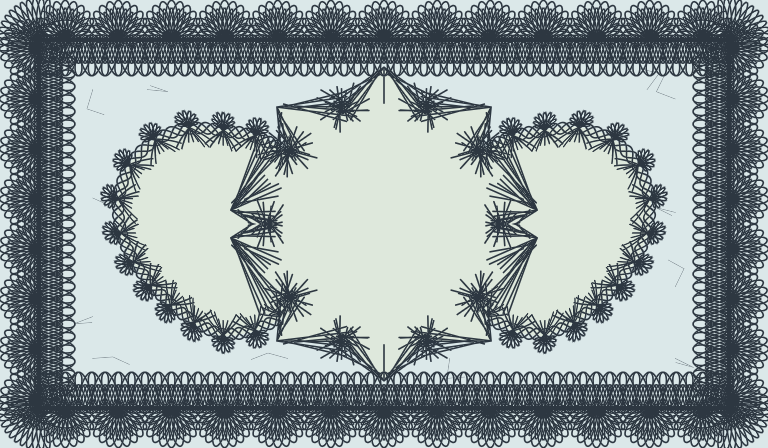
Give the GLSL for this background, as a WebGL 1 fragment shader.

```glsl
precision highp float;
// Ink lace on pale paper: a looped border around two egg-shaped lobes and a star.
// Mirrored coordinates carry ellipse petals, sine weaves and bursts of strokes;
// the least distance to any stroke gives the ink. Canvas height is one unit.
uniform vec2 u_resolution;

#define PAPER vec3(0.857, 0.908, 0.914)
#define PANEL vec3(0.870, 0.910, 0.861)
#define INK vec3(0.175, 0.215, 0.255)
#define STROKE 0.0018
#define RAIL vec2(0.770, 0.411)
#define TOP_PITCH 0.1186
#define SIDE_PITCH 0.1116
#define LOBE_CENTER vec2(0.359, -0.020)
#define LOBE_RADIUS 0.230
#define LOBE_MOTIFS 20.0
#define TAU 6.28318

float hash(float n) { return fract(sin(n * 12.9898) * 43758.5453); }
float cross2(vec2 a, vec2 b) { return a.x * b.y - a.y * b.x; }
vec2 heading(float a) { return vec2(sin(a), cos(a)); }

float segment(vec2 p, vec2 a, vec2 b) {
  vec2 e = b - a;
  return length(p - a - e * clamp(dot(p - a, e) / dot(e, e), 0.0, 1.0));
}

// Outline of an ellipse rooted at the origin, tilted from the y axis
float petal(vec2 p, float tilt, float len, float halfWidth) {
  vec2 d = heading(tilt), r = vec2(halfWidth, 0.5 * len);
  vec2 q = vec2(cross2(p, d), dot(p, d) - r.y);
  float k = length(q / r);
  return abs(k * (k - 1.0)) / max(length(q / (r * r)), 0.001);
}

float wave(float s, float h, float height, float freq, float phase) {
  float slope = height * freq * cos(freq * s + phase);
  return abs(h - height * sin(freq * s + phase)) / sqrt(1.0 + slope * slope);
}

// Border strip: s runs along the rail, h points outward
float lace(float s, float h, float pitch, float offset, float last, float end) {
  if (abs(h) > 0.1) return 1.0;
  float d = max(abs(h) - 0.003, s - end);
  for (float i = 0.0; i < 8.0; i++)
    d = min(d, max(wave(s, h + 0.021, 0.031, 2.0 * TAU / pitch, i * TAU / 8.0), s - end));
  float cell = floor(s / pitch - offset + 0.5);
  for (float k = -1.0; k < 2.0; k++) {
    vec2 m = vec2(s - (min(cell + k, last) + offset) * pitch, h);
    for (float i = -6.0; i < 7.0; i++) {
      float len = 0.088 - 0.0007 * i * i;
      d = min(d, petal(m, i * 0.235, len, 0.0135));
      d = min(d, petal(m, i * 0.235, 0.8 * len, 0.006));
    }
    for (float i = -4.0; i < 4.0; i++) {
      float lean = mod(i, 2.0) < 0.5 ? 0.28 : -0.28;
      vec2 arch = vec2(m.x - (i + 0.5) * pitch / 8.0, -h);
      d = min(d, petal(arch, lean, 0.083, 0.015));
    }
  }
  return d;
}

// Small rosettes outside and a hedge of thorns inside the lobe outline
float thornLace(float angle, float radius, float h) {
  if (abs(h) > 0.08) return 1.0;
  float turn = TAU / LOBE_MOTIFS, d = 1.0;
  for (float i = 0.0; i < 4.0; i++)
    d = min(d, wave(angle * radius, h + 0.003, 0.013, LOBE_MOTIFS / radius, i * 1.57));
  float a = mod(angle + 0.5 * turn, turn) - 0.5 * turn;
  for (float k = -1.0; k < 2.0; k++) {
    vec2 m = vec2((a - k * turn) * radius, h);
    for (float i = -4.0; i < 5.0; i++) {
      d = min(d, petal(m - vec2(0.0, 0.006), i * 0.36, 0.032 - 0.0007 * i * i, 0.0035));
      vec2 tip = vec2(i * 0.012, -0.026 - 0.024 * hash(i + 8.0));
      d = min(d, segment(m, vec2(-i * 0.004, 0.010), tip));
    }
  }
  return d;
}

float burst(vec2 p, vec2 center, float seed) {
  float d = 1.0;
  for (float i = 0.0; i < 25.0; i++) {
    vec2 dir = heading(i * TAU / 25.0 + 0.3 * hash(i + seed));
    vec2 root = 0.026 * (vec2(hash(i + seed + 3.0), hash(i + seed + 7.0)) - 0.5);
    d = min(d, segment(p, center + root - 0.012 * dir, center + dir * mix(0.032, 0.064, hash(i * 3.1 + seed))));
  }
  return d;
}

// Bundle of crossing strokes spreading from a star tip to a burst
float strands(vec2 p, vec2 tip, vec2 center) {
  vec2 e = normalize(center - tip), n = vec2(-e.y, e.x);
  float d = 1.0;
  for (float i = -3.0; i < 4.0; i++) {
    vec2 root = tip + e * 0.05 * hash(i + 4.0) + n * 0.012 * (hash(i + 6.0) - 0.5) * abs(i);
    d = min(d, segment(p, mix(tip, root, step(0.5, mod(i, 2.0))), center + n * i * 0.011 + e * 0.03 * hash(i + 9.0)));
  }
  return d;
}

// Signed edge distance inside the clockwise wedge from a to b
float wedge(vec2 p, vec2 a, vec2 b) {
  if (cross2(a, p) > 0.0 || cross2(p, b) > 0.0) return 1.0;
  return cross2(normalize(b - a), p - a);
}

float cover(float d, float width) { return clamp(0.5 + (width - d) * u_resolution.y, 0.0, 1.0); }

void main() {
  vec2 p = (gl_FragCoord.xy - 0.5 * u_resolution) / u_resolution.y;
  vec2 q = abs(p);

  // Lobe
  vec2 l = vec2(q.x, p.y) - LOBE_CENTER;
  float angle = atan(l.y, l.x);
  float radius = LOBE_RADIUS + 0.062 * sin(angle) * max(cos(angle), 0.0);
  float h = length(l) - radius;
  float d = q.x > 0.23 ? thornLace(angle, radius, h) : 1.0;

  // Star: three tips and three bursts per quarter
  vec2 tipA = vec2(0.0, 0.35), tipB = vec2(0.239, 0.261), tipC = vec2(0.342, 0.031);
  vec2 hubA = vec2(0.092, 0.262), hubB = vec2(0.212, 0.162), hubC = vec2(0.262, 0.0);
  float star = min(wedge(q, tipA, hubA), wedge(q, hubA, tipB));
  star = min(star, min(wedge(q, tipB, hubB), wedge(q, hubB, tipC)));
  star = min(star, wedge(q, tipC, hubC));
  d = min(d, min(strands(q, tipA, hubA), strands(q, tipB, hubA)));
  d = min(d, min(strands(q, tipB, hubB), strands(q, tipC, vec2(0.252, 0.180))));
  d = min(d, min(strands(q, tipC, hubC), strands(q, tipC, vec2(0.262, 0.085))));
  d = min(d, segment(q, tipA, vec2(0.0, 0.27)));
  d = min(d, min(burst(q, hubA, 1.0), min(burst(q, hubB, 21.0), burst(q, hubC, 41.0))));

  // Border rails and corner fans
  d = min(d, lace(q.x, q.y - RAIL.y, TOP_PITCH, 0.0, 6.0, RAIL.x));
  d = min(d, lace(q.y, q.x - RAIL.x, SIDE_PITCH, 0.5, 3.0, RAIL.y));
  for (float i = -6.0; i < 7.0; i++)
    d = min(d, petal(q - RAIL, TAU / 8.0 + i * 0.17, 0.092, 0.009));

  // Loose hairs on the paper
  float hair = 1.0;
  for (float i = 0.0; i < 13.0; i++) {
    vec2 root = clamp(1.6 * heading(i * 2.4 + 0.6), -1.0, 1.0) * vec2(0.65, 0.30);
    vec2 bend = root + 0.045 * heading(TAU * hash(i + 2.0));
    hair = min(hair, min(segment(p, root, bend), segment(p, bend, bend + 0.04 * heading(TAU * hash(i + 5.0)))));
  }

  float panel = cover(min(h, star), 0.0);
  vec3 color = mix(PAPER, PANEL, panel);
  color = mix(color, INK, 0.6 * cover(hair, 0.0004) * (1.0 - panel));
  gl_FragColor = vec4(mix(color, INK, cover(d, STROKE)), 1.0);
}
```
